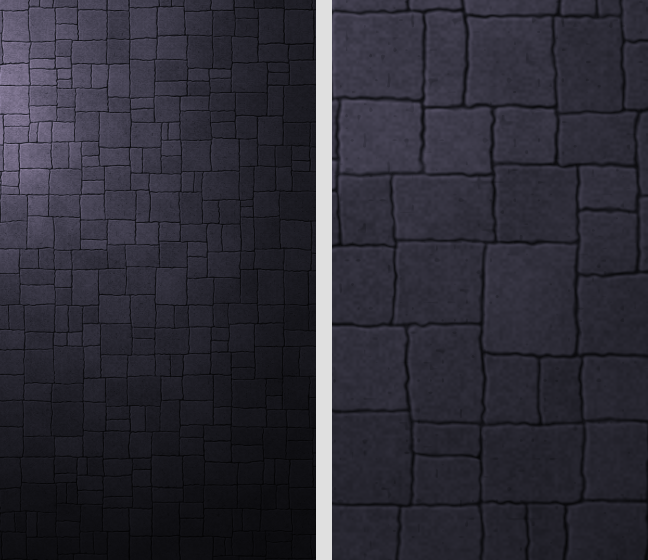
Left: the whole. Right: its middle third, enlarged.
A WebGL 1 fragment shader for this texture:

```glsl
precision highp float;

uniform vec2 u_resolution;

const float CELLS_HIGH = 21.5;      // stone cells over the canvas height
const float CORNER_JITTER = 0.25;   // irregularity of stone sizes
const float SPLIT_CHANCE = 0.2;
const float JOINT_HALF_WIDTH = 0.014;
const float CORNER_RADIUS = 0.05;
const float JOINT_LIGHT = 0.36;
const float RIM_GAIN = 0.2;
const float GRAIN_GAIN = 0.3;
const float STONE_TONE_SPREAD = 0.2;
const float AMBIENT = 0.042;
const float WASH_LIGHT = 0.19;
const float LAMP_LIGHT = 0.2;
const vec2 LAMP_POSITION = vec2(0.0, 0.81);
const vec2 LAMP_SPREAD = vec2(0.25, 0.21);
const vec2 TO_LAMP = vec2(-0.045, 0.04);
const vec3 SHADOW_TINT = vec3(0.99, 1.0, 1.27);
const vec3 LAMP_TINT = vec3(1.06, 0.98, 1.21);

float hash(vec2 p) {
  return fract(sin(dot(p, vec2(127.1, 311.7))) * 43758.5453);
}

float noise(vec2 p) {
  vec2 i = floor(p);
  vec2 f = fract(p);
  f = f * f * (3.0 - 2.0 * f);
  return mix(mix(hash(i), hash(i + vec2(1.0, 0.0)), f.x),
             mix(hash(i + vec2(0.0, 1.0)), hash(i + 1.0), f.x), f.y);
}

// Joints run vertically through even lattice points, horizontally through odd ones
float jointAt(vec2 lattice, float base) {
  return base + (hash(lattice + 3.7) * 2.0 - 1.0) * CORNER_JITTER;
}

void stoneBounds(vec2 c, out vec2 lo, out vec2 hi) {
  vec2 right = c + vec2(1.0, 0.0);
  vec2 above = c + vec2(0.0, 1.0);
  vec2 far = c + 1.0;
  if (mod(c.x + c.y, 2.0) < 0.5) {
    lo = vec2(jointAt(c, c.x), jointAt(right, c.y));
    hi = vec2(jointAt(far, far.x), jointAt(above, far.y));
  } else {
    lo = vec2(jointAt(above, c.x), jointAt(c, c.y));
    hi = vec2(jointAt(right, far.x), jointAt(far, far.y));
  }
}

// Cuts some stones across their longer side and keeps the half holding p
void splitStone(vec2 p, vec2 c, inout vec2 lo, inout vec2 hi) {
  if (hash(c + 17.3) > SPLIT_CHANCE) return;
  vec2 size = hi - lo;
  vec2 cut = lo + size * mix(0.35, 0.65, hash(c + 29.1));
  if (size.x > size.y) {
    if (p.x < cut.x) hi.x = cut.x; else lo.x = cut.x;
  } else {
    if (p.y < cut.y) hi.y = cut.y; else lo.y = cut.y;
  }
}

// Returns the depth inside the stone and its random tone
vec2 stoneAt(vec2 p) {
  vec2 home = floor(p);
  vec2 result = vec2(-JOINT_HALF_WIDTH, 0.5);
  for (int j = -1; j <= 1; j++) {
    for (int i = -1; i <= 1; i++) {
      vec2 c = home + vec2(float(i), float(j));
      vec2 lo, hi;
      stoneBounds(c, lo, hi);
      if (all(greaterThanEqual(p, lo)) && all(lessThan(p, hi))) {
        splitStone(p, c, lo, hi);
        float tone = hash(floor(lo * 64.0));
        float inset = JOINT_HALF_WIDTH * mix(0.5, 1.5, tone);
        vec2 q = abs(p - 0.5 * (lo + hi)) - 0.5 * (hi - lo) + inset + CORNER_RADIUS;
        float outside = length(max(q, 0.0)) + min(max(q.x, q.y), 0.0);
        result = vec2(CORNER_RADIUS - outside, tone);
      }
    }
  }
  return result;
}

// Chips and waves in the stone edges
vec2 roughen(vec2 p) {
  vec2 wave = vec2(noise(p * 1.6), noise(p * 1.6 + 41.0)) - 0.5;
  vec2 chip = vec2(noise(p * 10.0 + 7.0), noise(p * 10.0 + 83.0)) - 0.5;
  return p + wave * 0.07 + chip * 0.04;
}

float stoneHeight(float depth, float softness) {
  return smoothstep(-softness, softness + 0.01, depth);
}

void main() {
  vec2 uv = gl_FragCoord.xy / u_resolution;
  vec2 p = gl_FragCoord.xy / u_resolution.y * CELLS_HIGH;
  float softness = max(0.022, 0.55 * CELLS_HIGH / u_resolution.y);

  // Stones, joints and lit rims
  vec2 stone = stoneAt(roughen(p));
  float height = stoneHeight(stone.x, softness);
  float rim = height - stoneHeight(stoneAt(roughen(p + TO_LAMP)).x, softness);

  // Stone surface, with joints that fade in places
  float grain = noise(p * 24.0) * 0.6 + noise(p * 11.0 + 19.0) * 0.4 - 0.5;
  float pits = smoothstep(0.84, 0.96, noise(p * 13.0 + 57.0));
  float stain = noise(p * 1.4 + 5.0) - 0.5;
  float jointLight = JOINT_LIGHT + 0.3 * noise(p * 2.7 + 31.0);
  float surface = 1.02 + (stone.y - 0.5) * STONE_TONE_SPREAD
                + grain * GRAIN_GAIN + stain * 0.14 - pits * 0.18;
  surface *= mix(jointLight, 1.0, height);
  surface += rim * RIM_GAIN;

  // Lamp at the left, fading to the right and the floor
  vec2 fromLamp = (uv - LAMP_POSITION) / LAMP_SPREAD;
  float wash = smoothstep(-0.1, 0.75, uv.y) * (1.0 - 0.65 * smoothstep(0.35, 1.0, uv.x));
  float light = AMBIENT + WASH_LIGHT * wash + LAMP_LIGHT * exp(-dot(fromLamp, fromLamp));

  float value = max(light * surface, 0.012);
  vec3 tint = mix(SHADOW_TINT, LAMP_TINT, clamp(value * 2.2, 0.0, 1.0));
  gl_FragColor = vec4(value * tint, 1.0);
}
```
